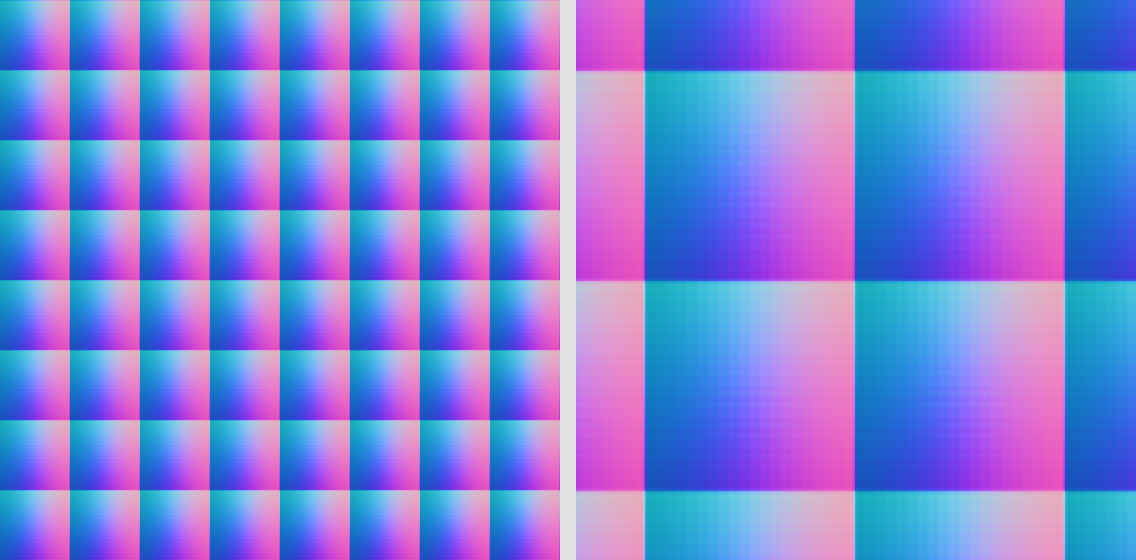
Left: the whole. Right: its middle third, enlarged.
This texture map is drawn by a three.js fragment shader. Its source:

```glsl
// Tangent-space normal map of an 8 by 8 grid of smooth pillowed tiles.
// Each tile's slope runs linearly across and up, returning through a narrow
// soft seam; a faint fine weave ripples the slope before it is normalised.
varying vec2 vUv;

const float TILES = 8.0;                        // repeats across and up
const vec2 EDGE_SLOPE = vec2(1.8, 0.8);         // steepness at the tile edges
const float SEAM_WIDTH = 0.036;                 // share of a tile
const vec2 SEAM_SHIFT = vec2(0.007, 0.005);     // seam offset, in tiles
const float WEAVE_THREADS = 20.0;               // ripples per tile
const vec2 WEAVE_SLOPE = vec2(0.05, 0.03);      // strength of the ripple
const float TAU = 6.2831853;

// Rises from -1 to 1 inside a tile and falls back smoothly across the seam.
vec2 pillowSlope(vec2 cell) {
  vec2 ramp = 2.0 * cell - 1.0;
  vec2 edgeDistance = 0.5 - abs(cell - 0.5);
  return ramp * smoothstep(-0.3 * SEAM_WIDTH, 0.5 * SEAM_WIDTH, edgeDistance);
}

void main() {
  vec2 cell = fract(vUv * TILES + SEAM_SHIFT);

  // Tile curvature plus fine weave
  vec2 slope = EDGE_SLOPE * pillowSlope(cell);
  slope += WEAVE_SLOPE * sin(TAU * WEAVE_THREADS * cell);

  // Pack the unit normal into colour
  vec3 normal = normalize(vec3(slope, 1.0));
  gl_FragColor = vec4(0.5 + 0.5 * normal, 1.0);
}
```
